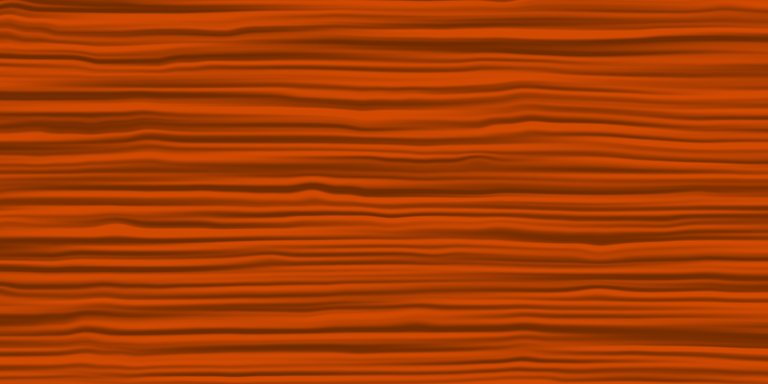
This texture is drawn by a WebGL 2 fragment shader. Its source:

```glsl
#version 300 es
precision highp float;

uniform vec2 u_resolution;
out vec4 fragColor;

// Colours of the wood
const vec3 DARK_GRAIN = vec3(0.440, 0.168, 0.000);
const vec3 LIGHT_WOOD = vec3(0.825, 0.289, 0.008);

// Fibre layers: frequency along x, frequency along y, weight
const vec3 BROAD_BANDS = vec3(1.0, 38.0, 0.20);
const vec3 MAIN_FIBRES = vec3(1.6, 93.0, 0.60);
const vec3 FINE_FIBRES = vec3(2.4, 134.0, 0.20);

// Waviness of the fibres
const vec2 SWAY_FREQ = vec2(2.8, 8.0);
const float SWAY_SIZE = 0.018;
const vec2 BUMP_FREQ = vec2(7.0, 12.0);
const float BUMP_SIZE = 0.090;               // scales a cubed, mostly small value

const float RELIEF = 0.30;                   // pairs dark lines with light ones
const float RELIEF_ROWS = 1.6;               // distance between the pair, in fibres
const float EDGE_SKEW = 0.004;               // sharpens the lower side of dark lines
const vec2 TONE_RANGE = vec2(0.165, 0.780);  // contrast limits
const int SAMPLES = 3;                       // vertical antialiasing

float hash(vec2 p) {
    vec3 q = fract(vec3(p.xyx) * 0.1031);
    q += dot(q, q.yzx + 33.33);
    return fract((q.x + q.y) * q.z);
}

float fade(float t) {
    return t * t * (3.0 - 2.0 * t);
}

// Smooth variation along one fibre, shifted so that rows do not line up
float fibreRow(float x, float row) {
    x += 40.0 * hash(vec2(row, 7.0));
    float cell = floor(x);
    return mix(hash(vec2(cell, row)), hash(vec2(cell + 1.0, row)), fade(x - cell));
}

// Blend of neighbouring fibres
float fibreNoise(vec2 p) {
    float row = floor(p.y);
    return mix(fibreRow(p.x, row), fibreRow(p.x, row + 1.0), fade(p.y - row));
}

// Fibres with broad variation suppressed by an opposite copy
float layer(vec2 p, vec3 spec, float seed) {
    vec2 q = p * spec.xy + vec2(0.0, seed);
    float opposite = fibreNoise(q + vec2(0.0, RELIEF_ROWS)) - 0.5;
    return spec.z * (fibreNoise(q) - RELIEF * opposite);
}

float grain(vec2 p) {
    return layer(p, BROAD_BANDS, 211.0)
         + layer(p, MAIN_FIBRES, 433.0)
         + layer(p, FINE_FIBRES, 871.0);
}

// Bends the fibres: a slow sway and scattered local bumps
vec2 bend(vec2 p) {
    float sway = fibreNoise(p * SWAY_FREQ + vec2(0.0, 37.0)) - 0.5;
    float bump = fibreNoise(p * BUMP_FREQ + vec2(0.0, 93.0)) - 0.5;
    return p + vec2(0.0, SWAY_SIZE * sway + BUMP_SIZE * bump * bump * bump);
}

float woodTone(vec2 p) {
    p = bend(p);
    p.y -= EDGE_SKEW * (grain(p) - 0.5);
    return smoothstep(TONE_RANGE.x, TONE_RANGE.y, grain(p));
}

void main() {
    float tone = 0.0;
    for (int i = 0; i < SAMPLES; i++) {
        float offset = (float(i) + 0.5) / float(SAMPLES) - 0.5;
        tone += woodTone((gl_FragCoord.xy + vec2(0.0, offset)) / u_resolution.y);
    }
    fragColor = vec4(mix(DARK_GRAIN, LIGHT_WOOD, tone / float(SAMPLES)), 1.0);
}
```
